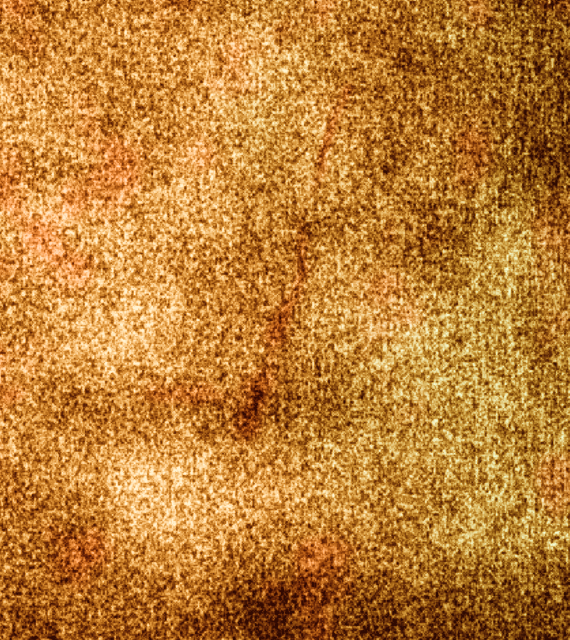
This texture is drawn by a Shadertoy shader. Its source:

```glsl
float hash(vec2 cell) {
    vec3 q = fract(cell.xyx * 0.1031);
    q += dot(q, q.yzx + 33.33);
    return fract((q.x + q.y) * q.z);
}

// Value noise centred on zero
float noise(vec2 p) {
    vec2 cell = floor(p), f = fract(p);
    f = f * f * (3.0 - 2.0 * f);
    float low = mix(hash(cell), hash(cell + vec2(1, 0)), f.x);
    float high = mix(hash(cell + vec2(0, 1)), hash(cell + vec2(1, 1)), f.x);
    return mix(low, high, f.y) - 0.5;
}

float fbm(vec2 p, int octaves) {
    float sum = 0.0, amplitude = 0.5;
    for (int i = 0; i < octaves; i++) {
        sum += amplitude * noise(p);
        p = p * 2.03 + vec2(17.3, 9.1);
        amplitude *= 0.5;
    }
    return sum;
}

float glow(vec2 p, vec2 centre, vec2 radius) {
    vec2 d = (p - centre) / radius;
    return exp(-dot(d, d));
}

float segmentDistance(vec2 p, vec2 a, vec2 b) {
    vec2 pa = p - a, ba = b - a;
    return length(pa - ba * clamp(dot(pa, ba) / dot(ba, ba), 0.0, 1.0));
}

// Broad light and shade, with darkened bottom and right edges
float shading(vec2 p) {
    float tone = 0.15;
    tone += 0.75 * glow(p, vec2(0.30, 0.73), vec2(0.20, 0.12));
    tone += 0.60 * glow(p, vec2(0.04, 0.86), vec2(0.10, 0.08));
    tone += 0.60 * glow(p, vec2(0.20, 0.53), vec2(0.13, 0.12));
    tone += 0.60 * glow(p, vec2(0.55, 0.50), vec2(0.13, 0.07));
    tone += 0.75 * glow(p, vec2(0.20, 0.25), vec2(0.12, 0.06));
    tone += 0.70 * glow(p, vec2(0.52, 0.23), vec2(0.11, 0.06));
    tone -= 0.60 * glow(p, vec2(0.64, 0.83), vec2(0.20, 0.13));
    tone -= 0.60 * glow(p, vec2(0.30, 0.36), vec2(0.35, 0.045));
    tone -= 1.5 * (1.0 - smoothstep(0.0, 0.2, p.y));
    return tone - 0.7 * smoothstep(0.72, 0.89, p.x);
}

// Speckle at three sizes
float grain(vec2 p) {
    return 2.2 * noise(p * vec2(290.0, 250.0))
         + 2.1 * noise(p * vec2(195.0, 170.0) + 41.7)
         + 1.5 * noise(p * 470.0 + 13.2);
}

// Fine vertical and horizontal threads
float weave(vec2 p) {
    float edge = smoothstep(0.6, 0.89, p.x);
    return (0.7 + 0.6 * edge) * noise(p * vec2(310.0, 22.0) + 5.3)
         + 0.55 * noise(p * vec2(22.0, 310.0) + 71.9);
}

// Broken, slightly wavering crease
float crease(vec2 p) {
    p.x += 0.03 * noise(p * 9.0) + 0.012 * noise(p * 45.0);
    float d = segmentDistance(p, vec2(0.54, 0.86), vec2(0.39, 0.33));
    float width = mix(0.022, 0.009, smoothstep(0.35, 0.7, p.y));
    float wear = smoothstep(-0.35, 0.25, noise(p * vec2(30.0, 18.0) + 8.0));
    return exp(-d * d / (width * width)) * wear;
}

vec3 addStop(vec3 color, vec3 next, float start, float end, float tone) {
    return mix(color, next, clamp((tone - start) / (end - start), 0.0, 1.0));
}

// Dark umber through gold to pale cream
vec3 goldRamp(float tone) {
    vec3 color = vec3(0.19, 0.04, 0.01);
    color = addStop(color, vec3(0.39, 0.16, 0.03), -2.7, -1.75, tone);
    color = addStop(color, vec3(0.56, 0.31, 0.06), -1.75, -0.93, tone);
    color = addStop(color, vec3(0.71, 0.45, 0.12), -0.93, -0.25, tone);
    color = addStop(color, vec3(0.83, 0.59, 0.24), -0.25, 0.39, tone);
    color = addStop(color, vec3(0.91, 0.73, 0.43), 0.39, 1.04, tone);
    color = addStop(color, vec3(0.96, 0.86, 0.65), 1.04, 1.8, tone);
    return addStop(color, vec3(1.0, 0.97, 0.86), 1.8, 2.7, tone);
}

void mainImage(out vec4 fragColor, in vec2 fragCoord) {
    vec2 p = fragCoord / iResolution.y;
    float scar = crease(p);
    float flecks = smoothstep(0.38, 0.47, noise(p * 100.0 + 29.0));

    float tone = shading(p) + grain(p) + weave(p);
    tone += 3.0 * fbm(p * vec2(5.0, 7.0) + 3.7, 5);
    tone += 0.8 * flecks - 0.75 * scar;
    vec3 color = goldRamp(tone);

    // Orange on the left, olive on the right, with rusty patches
    float olive = smoothstep(0.25, 0.85, p.x + 0.5 * fbm(p * 5.0 + 51.0, 3));
    float rust = scar + smoothstep(0.05, 0.3, fbm(p * 8.0 + 23.0, 4));
    color *= mix(vec3(1.04, 0.98, 0.95), vec3(0.95, 1.02, 0.98), olive);
    color *= mix(vec3(1.0), vec3(1.04, 0.89, 0.88), min(rust, 1.0));

    fragColor = vec4(clamp(color, 0.0, 1.0), 1.0);
}
```
